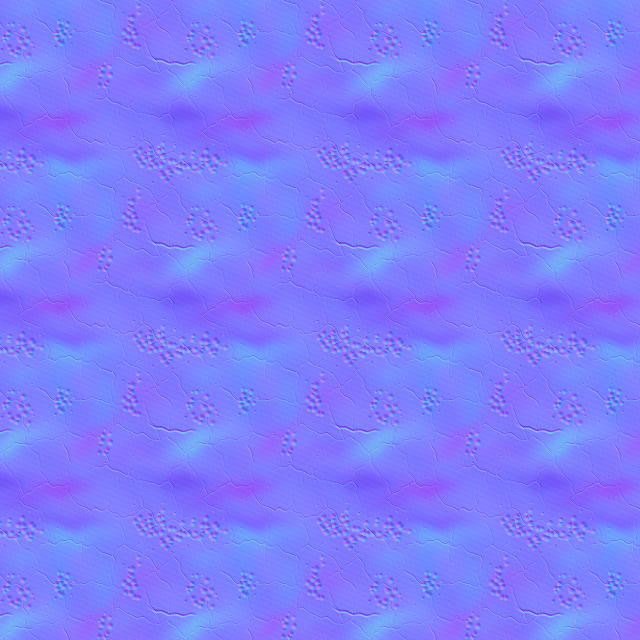
Write a Shadertoy shader that draws this texture map.

```glsl
const float REPEATS = 3.483;        // tiles across and down
const float TAU = 6.2831853;
const float STEP = 0.0035;          // spacing of the height samples, in tiles
const float CRACK_CELLS = 5.0;
const float CRACK_WIDTH = 0.007;
const float CRACK_DEPTH = 0.0018;
const float SCAR_DEPTH = 0.0042;
const float PIT_CELLS = 38.0;
const float PIT_DEPTH = 0.0075;
const float PIT_BASE = 0.13;        // chance of a stray pit
const float GRAIN = 0.00022;
const vec2 BASE_TILT = vec2(0.01, -0.025);

// Broad undulations: centre and radii, then tilt in x, tilt in y, turn
const int SWELLS = 12;
const vec4 SWELL_AREA[SWELLS] = vec4[](
    vec4(0.08, 0.59, 0.18, 0.065), vec4(0.97, 0.385, 0.20, 0.06),
    vec4(0.31, 0.345, 0.17, 0.05), vec4(0.52, 0.62, 0.20, 0.055),
    vec4(0.42, 0.09, 0.20, 0.075), vec4(0.33, 0.90, 0.07, 0.20),
    vec4(0.57, 0.86, 0.08, 0.18), vec4(0.36, 0.165, 0.18, 0.045),
    vec4(0.80, 0.87, 0.14, 0.08), vec4(0.82, 0.55, 0.18, 0.06),
    vec4(0.10, 0.26, 0.20, 0.06), vec4(0.16, 0.95, 0.15, 0.06));
const vec3 SWELL_TILT[SWELLS] = vec3[](
    vec3(-0.08, 0.42, 0.3), vec3(-0.14, -0.28, -0.1),
    vec3(0.13, -0.28, 0.3), vec3(0.13, -0.14, 0.6),
    vec3(-0.08, 0.27, 0.1), vec3(-0.16, 0.10, 0.0),
    vec3(-0.12, 0.10, 0.0), vec3(0.0, -0.24, 0.0),
    vec3(0.06, -0.12, 0.4), vec3(0.02, -0.12, 0.2),
    vec3(0.0, -0.14, -0.1), vec3(-0.08, 0.12, 0.1));

// Worn areas: centre and radii
const int WORN = 7;
const vec4 WORN_AREA[WORN] = vec4[](
    vec4(0.09, 0.765, 0.085, 0.08), vec4(0.34, 0.82, 0.045, 0.06),
    vec4(0.71, 0.86, 0.05, 0.13), vec4(0.95, 0.09, 0.15, 0.065),
    vec4(0.16, 0.12, 0.06, 0.07), vec4(0.57, 0.58, 0.04, 0.06),
    vec4(0.82, 0.16, 0.09, 0.06));

vec2 hash2(vec2 cell, float period) {
    vec3 h = fract(mod(cell, period).xyx * vec3(0.1031, 0.1030, 0.0973) + 0.137);
    h += dot(h, h.yzx + 33.33);
    return fract((h.xx + h.yz) * h.zy);
}

vec2 wrapTile(vec2 d) { return d - floor(d + 0.5); }

float falloff(vec2 d, vec2 radius) {
    d /= radius;
    return exp(-dot(d, d));
}

vec2 swellTilt(vec2 p) {
    p += 0.018 * sin(TAU * (p.yx * 2.0 + vec2(0.1, 0.4)))
       + 0.008 * sin(TAU * (p.yx * 5.0 + p * 2.0));
    vec2 tilt = BASE_TILT + 0.03 * sin(TAU * (p.yx * 3.0 + p * vec2(1.0, 2.0)));
    for (int i = 0; i < SWELLS; i++) {
        vec2 d = wrapTile(p - SWELL_AREA[i].xy);
        float c = cos(SWELL_TILT[i].z), s = sin(SWELL_TILT[i].z);
        d = vec2(c * d.x + s * d.y, c * d.y - s * d.x);
        tilt += SWELL_TILT[i].xy * falloff(d, SWELL_AREA[i].zw);
    }
    return tilt;
}

float pitDensity(vec2 p) {
    float density = PIT_BASE;
    for (int i = 0; i < WORN; i++)
        density += 0.72 * falloff(wrapTile(p - WORN_AREA[i].xy), WORN_AREA[i].zw);
    return density;
}

// Groove along the borders of cellular noise
float cracks(vec2 p) {
    float strength = 0.6 + 0.5 * sin(TAU * (p.x * 2.0 + p.y)) * sin(TAU * (p.y * 3.0 - p.x));
    p += 0.010 * sin(TAU * (p.yx * 7.0 + 0.2)) + 0.004 * sin(TAU * (p.yx * 17.0 + p * 4.0));
    vec2 g = p * CRACK_CELLS, cell = floor(g);
    vec2 near = vec2(9.0), next = vec2(9.0);
    for (int y = -1; y <= 1; y++)
    for (int x = -1; x <= 1; x++) {
        vec2 c = cell + vec2(x, y);
        vec2 d = c + 0.1 + 0.8 * hash2(c, CRACK_CELLS) - g;
        if (dot(d, d) < dot(near, near)) { next = near; near = d; }
        else if (dot(d, d) < dot(next, next)) next = d;
    }
    float edge = dot(0.5 * (near + next), normalize(next - near)) / CRACK_CELLS;
    return strength * (1.0 - smoothstep(0.0, CRACK_WIDTH, edge));
}

// One deep curved crack under the largest worn area
float scar(vec2 p) {
    vec2 d = wrapTile(p - vec2(-0.06, 0.652));
    float curve = 1.1 * pow(d.x - 0.06, 2.0) + 0.004 * sin(TAU * d.x * 13.0);
    return (1.0 - smoothstep(0.0, 0.01, abs(d.y - curve))) * (1.0 - smoothstep(0.08, 0.15, abs(d.x)));
}

float pits(vec2 p, float density) {
    vec2 g = p * PIT_CELLS, cell = floor(g);
    float depth = 0.0;
    for (int y = -1; y <= 1; y++)
    for (int x = -1; x <= 1; x++) {
        vec2 c = cell + vec2(x, y), h = hash2(c, PIT_CELLS);
        float radius = 0.8 * smoothstep(0.0, 0.35, density - hash2(c + 17.0, PIT_CELLS).x);
        float bowl = 1.0 - smoothstep(0.0, radius + 0.01, length(c + h - g));
        depth = max(depth, radius * bowl);
    }
    return depth;
}

float height(vec2 p, float density) {
    float grain = sin(TAU * (p.x * 19.0 + p.y * 8.0)) * sin(TAU * (p.y * 23.0 - p.x * 6.0))
                + 0.6 * sin(TAU * (p.x * 31.0 - p.y * 27.0)) * sin(TAU * (p.y * 37.0 + p.x * 11.0));
    return GRAIN * grain - CRACK_DEPTH * cracks(p) - SCAR_DEPTH * scar(p) - PIT_DEPTH * pits(p, density);
}

void mainImage(out vec4 fragColor, in vec2 fragCoord) {
    // Tiles are anchored at the upper left corner
    vec2 p = fract((fragCoord / iResolution.xy - vec2(0.0, 1.0)) * REPEATS);
    float density = pitDensity(p);
    vec2 e = vec2(0.5 * STEP, 0.0);
    vec2 relief = vec2(height(p + e.xy, density) - height(p - e.xy, density),
                       height(p + e.yx, density) - height(p - e.yx, density)) / STEP;
    // Encode the surface normal as colour
    vec3 normal = normalize(vec3(swellTilt(p) - relief, 1.0));
    fragColor = vec4(0.5 + 0.5 * normal, 1.0);
}
```
